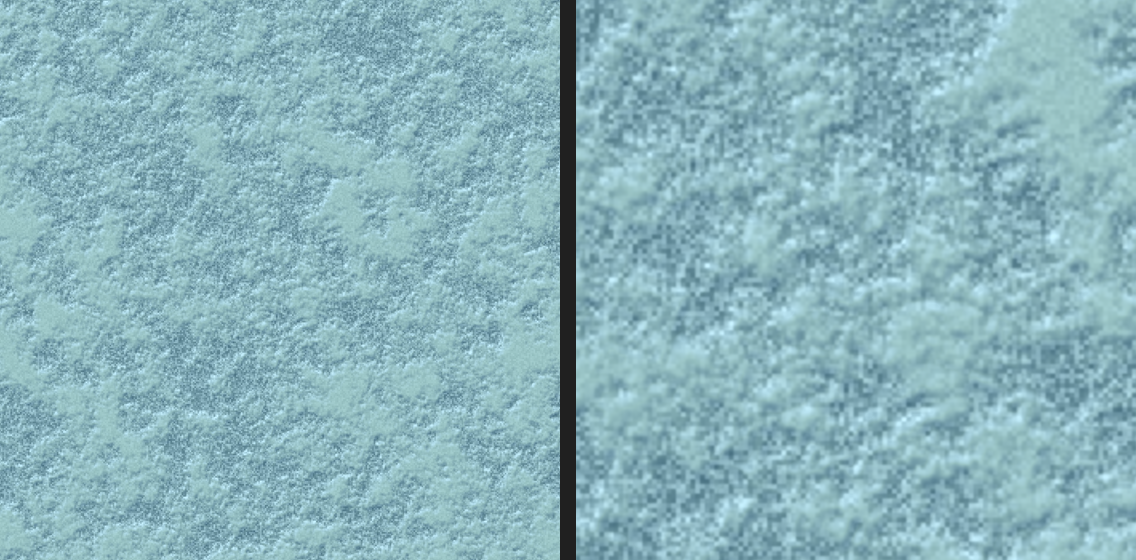
Left, the full canvas; right, a detail of the centre.
Give the GLSL for this texture, as a WebGL 1 fragment shader.

```glsl
precision highp float;
// Weathered blue-green plaster: smooth pale plateaus over rough, darker hollows.
// Broad and lumpy fractal noise form a height field with flattened tops, which
// is lit from the upper left and dusted with fine grain in the hollows.

uniform vec2 u_resolution;

const vec3 HOLLOW = vec3(0.468, 0.628, 0.680);
const vec3 PLATEAU = vec3(0.605, 0.772, 0.775);
const vec3 GLINT = vec3(0.72, 0.89, 0.95);
const vec3 SHADOW = vec3(0.35, 0.51, 0.59);

float hash(vec2 p) {
  vec3 q = fract(p.xyx * 0.1031);
  q += dot(q, q.yzx + 33.33);
  return fract((q.x + q.y) * q.z);
}

// Smooth value noise in 0..1 with unit cells.
float noise(vec2 p) {
  vec2 cell = floor(p);
  vec2 f = fract(p);
  vec2 w = f * f * f * (f * (f * 6.0 - 15.0) + 10.0);
  float low = mix(hash(cell), hash(cell + vec2(1.0, 0.0)), w.x);
  float high = mix(hash(cell + vec2(0.0, 1.0)), hash(cell + 1.0), w.x);
  return mix(low, high, w.y);
}

// Normalised fractal noise; each octave is turned to hide the lattice.
float fbm(vec2 p, float gain) {
  const mat2 TURN = mat2(1.6, 1.2, -1.2, 1.6);
  float sum = 0.0;
  float total = 0.0;
  float weight = 1.0;
  for (int i = 0; i < 4; i++) {
    sum += weight * noise(p);
    total += weight;
    weight *= gain;
    p = TURN * p + 17.3;
  }
  return sum / total;
}

// Surface height: 0 in the hollows, 1 on the flattened plateaus.
float surfaceHeight(vec2 uv) {
  float patches = fbm(uv * 6.5 + 3.7, 0.65);
  float lumps = fbm(uv * 25.0 + 41.0, 0.72);
  return smoothstep(0.28, 0.68, mix(patches, lumps, 0.6));
}

// Positive where the surface faces the light, negative where it turns away.
float relief(vec2 uv, vec2 toLight, float reach) {
  vec2 offset = toLight * reach;
  return surfaceHeight(uv - offset) - surfaceHeight(uv + offset);
}

void main() {
  vec2 uv = gl_FragCoord.xy / min(u_resolution.x, u_resolution.y);

  // Base tone follows the height.
  float height = surfaceHeight(uv);
  vec3 color = mix(HOLLOW, PLATEAU, height);

  // Bright upper rims and dark lower rims.
  float lit = relief(uv, normalize(vec2(-0.5, 1.0)), 0.0028);
  color = mix(color, GLINT, clamp(lit * 2.2, 0.0, 0.85));
  color = mix(color, SHADOW, clamp(-lit * 1.7, 0.0, 0.75));

  // Sandy grain, fading towards the plateaus.
  float grain = noise(uv * 350.0 + 91.0) - 0.5;
  color += grain * mix(0.26, 0.07, smoothstep(0.2, 0.95, height));

  gl_FragColor = vec4(color, 1.0);
}
```
